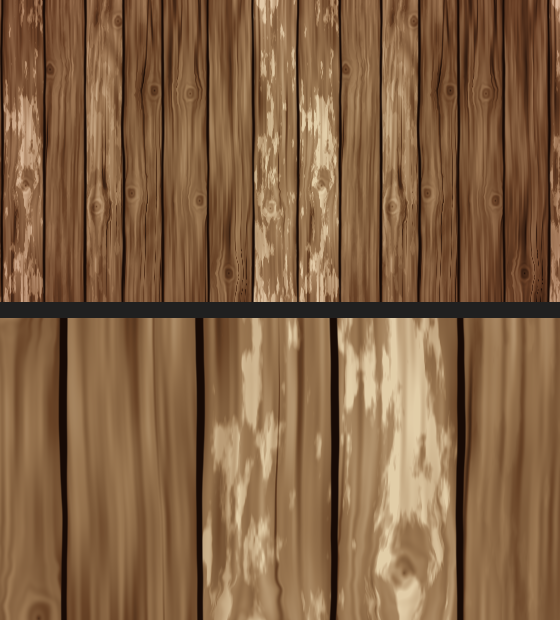
Top, the full canvas; bottom, a detail of the centre.
Write a Shadertoy shader that draws this texture.

```glsl
// Weathered brown vertical planks with dark gaps, grain, cracks, knots and flaking pale wear.

const int PLANKS = 7;
const float PERIOD = 0.9795;   // width of one seven-plank group, in canvas heights
const float KNOT_RADIUS = 0.016;

// Left edge of every plank in a group, then the end of the group
const float EDGES[8] = float[8](0.0, 0.140, 0.275, 0.401, 0.531, 0.681, 0.831, 0.9795);
// Per plank: tone offset, pale wear, wear centre across the plank, wavy grain
const vec4 CHARACTER[7] = vec4[7](
    vec4(0.00, 0.95, 0.62, 0.2), vec4(-0.03, 0.12, 0.30, 0.3),
    vec4(0.04, 0.35, 0.35, 1.0), vec4(-0.05, 0.10, 0.70, 0.3),
    vec4(-0.01, 0.00, 0.50, 0.2), vec4(-0.01, 0.00, 0.50, 0.1),
    vec4(0.04, 0.85, 0.25, 0.3));
// Per plank: two knots, as fraction across and height
const vec4 KNOTS[7] = vec4[7](
    vec4(0.55, 0.385, 0.2, -1.0), vec4(0.12, 0.77, 0.2, -1.0),
    vec4(0.30, 0.316, 0.85, 0.93), vec4(0.80, 0.70, 0.20, 0.36),
    vec4(0.60, 0.69, 0.82, 0.335), vec4(0.45, 0.095, 0.2, -1.0),
    vec4(0.38, 0.31, 0.8, -1.0));
// Wood colours from gap to bleached fibre
const vec3 WOOD[7] = vec3[7](
    vec3(0.09, 0.04, 0.02), vec3(0.28, 0.17, 0.10), vec3(0.40, 0.26, 0.16),
    vec3(0.49, 0.36, 0.25), vec3(0.59, 0.46, 0.34), vec3(0.71, 0.60, 0.49),
    vec3(0.87, 0.80, 0.71));

float hash(vec2 p) {
    p = fract(p * vec2(0.1031, 0.1137));
    p += dot(p, p.yx + 33.33);
    return fract((p.x + p.y) * p.x * 17.3);
}

float noise(vec2 p) {
    vec2 i = floor(p), f = fract(p);
    f = f * f * (3.0 - 2.0 * f);
    return mix(mix(hash(i), hash(i + vec2(1, 0)), f.x),
               mix(hash(i + vec2(0, 1)), hash(i + vec2(1, 1)), f.x), f.y);
}

float fbm(vec2 p) {
    float sum = 0.0, gain = 0.53;
    for (int i = 0; i < 4; i++) {
        sum += gain * noise(p);
        p = p * 2.03 + 19.7;
        gain *= 0.5;
    }
    return sum;
}

// Wandering position of a gap at height y
float gapX(int i, float y) {
    float seed = float(i % PLANKS) * 7.3 + 3.0;
    return EDGES[i] + 0.009 * (fbm(vec2(seed, y * 5.0 + 20.0)) - 0.5);
}

// Thin dark line along the middle level of stretched noise
float crack(vec2 p, float width) {
    return 1.0 - smoothstep(0.0, width, abs(noise(p) - 0.5));
}

// Wood colour for a tone, where the tone is the red value
vec3 woodColor(float tone) {
    vec3 color = WOOD[0];
    for (int i = 1; i < 7; i++) {
        float low = WOOD[i - 1].r;
        color = mix(color, WOOD[i], clamp((tone - low) / (WOOD[i].r - low), 0.0, 1.0));
    }
    return color;
}

// Tone of one plank; p.x is measured from its left edge
float plankTone(vec2 p, float width, int id) {
    vec4 character = CHARACTER[id];
    float seed = float(id) * 41.0 + 11.0;
    float grainX = p.x + 0.012 * (noise(vec2(seed, p.y * 3.0 + 8.0)) - 0.5);
    float knotTone = 0.0;

    // Knots push the grain aside and add dark rings
    for (int k = 0; k < 2; k++) {
        vec2 knot = k == 0 ? KNOTS[id].xy : KNOTS[id].zw;
        vec2 d = p - vec2(knot.x * width, knot.y);
        vec2 e = d * vec2(1.0, 0.75) / KNOT_RADIUS;
        float q = dot(e, e) * (0.7 + 0.6 * noise(e * 1.5 + seed));
        grainX -= 0.75 * d.x * exp(-0.16 * q);
        knotTone += 0.09 * sin(sqrt(q) * 7.0) * exp(-0.7 * q) - 0.24 * exp(-5.0 * q);
    }

    // Grain at three scales, with wavy figure
    float fine = noise(vec2(grainX * 190.0 + seed, p.y * 9.0));
    float streak = noise(vec2(grainX * 80.0 + seed, p.y * 3.0));
    float broad = fbm(vec2(grainX * 16.0 + seed, p.y * 4.0));
    float figure = sin(42.0 * noise(vec2(grainX * 15.0 + seed, p.y * 1.8)) + grainX * 90.0);
    float tone = 0.48 + character.x + knotTone + 0.15 * (fine - 0.5)
        + 0.14 * (streak - 0.5) + 0.22 * (broad - 0.5) + 0.05 * character.w * figure;

    // Long cracks that come and go
    float open = smoothstep(0.45, 0.75, noise(vec2(grainX * 26.0 + seed, p.y * 2.2 + 5.0)));
    tone -= 0.22 * open * crack(vec2(grainX * 62.0 + seed, p.y * 1.6), 0.11);

    // Flaking pale wear gathered around one band of the plank
    float band = (p.x / width - character.z) / 0.32;
    float flakes = fbm(vec2(grainX * 75.0 + seed, p.y * 17.0));
    float patches = noise(vec2(seed, p.y * 3.5)) - 0.5;
    float cover = flakes + 0.22 * patches + 0.20 * exp(-band * band) - 0.14;
    return tone + 0.25 * character.y * smoothstep(0.48, 0.66, cover);
}

void mainImage(out vec4 fragColor, in vec2 fragCoord) {
    vec2 uv = fragCoord / iResolution.xy;
    vec2 p = fragCoord / iResolution.y;
    float pixel = 1.0 / iResolution.y;
    float x = mod(p.x - 0.007, PERIOD);

    // Find the plank and its two gaps
    int id = 0;
    for (int i = 1; i < PLANKS; i++) if (x >= gapX(i, p.y)) id = i;
    float left = gapX(id, p.y), right = gapX(id + 1, p.y);
    float edge = min(abs(x - left), abs(right - x));
    float tone = plankTone(vec2(x - left, p.y), EDGES[id + 1] - EDGES[id], id);

    // Light falls off from the centre, with shade beside each gap
    vec2 v = (uv - 0.5) * vec2(1.15, 0.8);
    float falloff = dot(v, v);
    tone += 0.07 - 0.32 * falloff - 0.10 * exp(-edge / 0.006);
    vec3 color = woodColor(tone);
    color *= mix(vec3(1.02, 1.01, 0.93), vec3(1.03, 0.95, 0.92), clamp(falloff * 2.5, 0.0, 1.0));

    float halfGap = 0.0025 + 0.0025 * noise(vec2(float(id), p.y * 9.0));
    color = mix(WOOD[0], color, smoothstep(halfGap - pixel, halfGap + pixel, edge));
    fragColor = vec4(color, 1.0);
}
```
